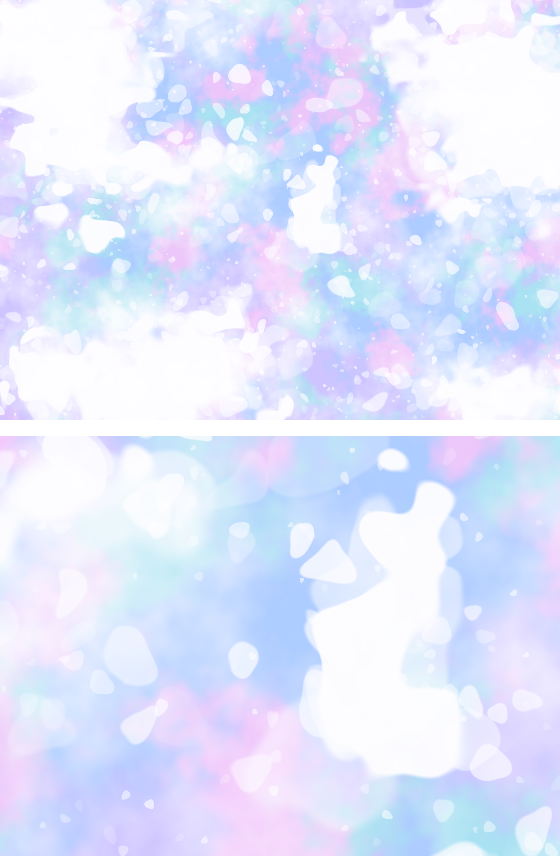
Top, the full canvas; bottom, a detail of the centre.
Reproduce this background procedurally as a WebGL 2 fragment shader.

```glsl
#version 300 es
precision highp float;

uniform vec2 u_resolution;
out vec4 fragColor;

const vec3 WHITE = vec3(0.995, 0.993, 1.0);
const vec3 LAVENDER = vec3(0.81, 0.77, 1.0);
const vec3 BLUE = vec3(0.68, 0.80, 1.0);
const vec3 CYAN = vec3(0.66, 0.90, 0.94);
const vec3 PINK = vec3(0.97, 0.77, 0.98);

const float HAZE = 0.28;
const float HAZE_CONTRAST = 1.7;
const float CLOUD_LEVEL = 0.62;
const float CLOUD_ROUGHNESS = 2.2;
const vec2 CLEARING = vec2(0.74, 0.78);
const vec2 CLEARING_SIZE = vec2(0.28, 0.24);

// Cloud banks: centre, radii
const int BANKS = 9;
const vec4 BANK[BANKS] = vec4[BANKS](
    vec4(1.15, 0.82, 0.20, 0.23), vec4(1.28, 0.67, 0.15, 0.15),
    vec4(0.10, 0.93, 0.28, 0.15), vec4(0.20, 0.67, 0.13, 0.20),
    vec4(0.42, 0.08, 0.23, 0.16), vec4(1.18, 0.05, 0.20, 0.08),
    vec4(0.75, 0.50, 0.05, 0.12), vec4(0.50, 0.62, 0.15, 0.05),
    vec4(0.10, 0.10, 0.08, 0.08));

float hash(vec2 p) {
    return fract(sin(dot(p, vec2(127.1, 311.7))) * 43758.5453);
}

float noise(vec2 p) {
    vec2 i = floor(p), f = fract(p);
    f = f * f * (3.0 - 2.0 * f);
    return mix(mix(hash(i), hash(i + vec2(1, 0)), f.x),
               mix(hash(i + vec2(0, 1)), hash(i + vec2(1, 1)), f.x), f.y);
}

float fbm(vec2 p) {
    float sum = 0.0, gain = 0.43;
    for (int i = 0; i < 5; i++) {
        sum += gain * noise(p);
        p = mat2(1.6, 1.2, -1.2, 1.6) * p + 7.3;
        gain *= 0.6;
    }
    return sum;
}

float bump(vec2 p, vec2 centre, vec2 size) {
    vec2 d = (p - centre) / size;
    return exp(-dot(d, d));
}

float bankCover(vec2 p) {
    float sum = 0.0;
    for (int i = 0; i < BANKS; i++) sum += bump(p, BANK[i].xy, BANK[i].zw);
    return sum;
}

// Opacity of a layer of wobbly translucent petals, denser around the banks
float petals(vec2 p, float scale, float density, float seed) {
    vec2 g = p * scale + seed;
    float clear = 1.0;
    for (int y = -1; y <= 1; y++)
    for (int x = -1; x <= 1; x++) {
        vec2 cell = floor(g) + vec2(x, y);
        if (hash(cell + 15.3) > 1.8 * density) continue;
        vec2 centre = cell + 0.15 + 0.7 * vec2(hash(cell + 3.1), hash(cell + 8.7));
        float crowd = density * (0.6 + min(1.2, 1.5 * bankCover((centre - seed) / scale)));
        if (hash(cell + 15.3) > crowd) continue;
        float turn = 6.2832 * hash(cell + 21.9);
        float c = cos(turn), s = sin(turn);
        vec2 q = mat2(c, s, -s, c) * (g - centre);
        q.y *= mix(1.0, 1.7, hash(cell + 27.4));
        float angle = atan(q.y, q.x);
        float radius = mix(0.2, 0.5, hash(cell + 33.8));
        radius *= 1.0 + 0.11 * sin(3.0 * angle + turn) + 0.06 * sin(2.0 * angle - turn);
        float soft = mix(0.015, 0.06, hash(cell + 39.2));
        float shape = smoothstep(soft, -soft, length(q) - radius);
        clear *= 1.0 - shape * mix(0.2, 0.95, hash(cell + 45.6));
    }
    return 1.0 - clear;
}

void main() {
    vec2 p = gl_FragCoord.xy / u_resolution.y;
    float cover = bankCover(p);
    float clearing = bump(p, CLEARING, CLEARING_SIZE);

    // Watercolour tints
    vec3 color = mix(LAVENDER, BLUE, smoothstep(0.46, 0.64, fbm(p * 4.5 + 4.0) + 0.13 * clearing));
    color = mix(color, CYAN, 0.85 * smoothstep(0.54, 0.70, fbm(p * 7.0 + 31.0) + 0.03 * clearing));
    color = mix(color, PINK, 0.85 * smoothstep(0.53, 0.69, fbm(p * 7.5 + 57.0)));

    // Pale haze
    float haze = HAZE + HAZE_CONTRAST * (fbm(p * 8.0 + 83.0) - 0.5) + 0.35 * cover - 0.25 * clearing;
    color = mix(color, WHITE, clamp(haze, 0.0, 0.95));

    // Petals, bokeh and specks
    vec2 bend = vec2(noise(p * 22.0), noise(p * 22.0 + 40.0)) - 0.5;
    vec2 q = p + 0.024 * bend;
    color = mix(color, WHITE, 0.5 * petals(q, 8.0, 0.40, 11.0));
    color = mix(color, WHITE, 0.85 * petals(q, 15.0, 0.38, 23.0));
    color = mix(color, WHITE, 0.85 * petals(q, 26.0, 0.26, 37.0));
    color = mix(color, WHITE, 0.7 * petals(p, 48.0, 0.12, 67.0));
    color = mix(color, WHITE, 0.7 * petals(p, 100.0, 0.06, 51.0));

    // Cloud banks: torn veil and dense body, each with its own lobes
    float lobes = 0.5 * noise(q * 14.0 + 5.0) + 0.5 * noise(q * 29.0 + 9.0) - 0.5;
    float tears = 0.5 * noise(q * 11.0 + 25.0) + 0.5 * noise(q * 24.0 + 49.0) - 0.5;
    float rough = CLOUD_ROUGHNESS * mix(0.55, 1.0, smoothstep(0.0, 0.4, cover));
    rough *= 1.0 - 0.6 * smoothstep(0.7, 1.1, cover);
    float edge = mix(0.05, 0.28, smoothstep(0.4, 0.75, noise(p * 7.0 + 70.0)));
    float veil = smoothstep(-edge, edge, cover + rough * tears - CLOUD_LEVEL + 0.12);
    float body = smoothstep(-edge, edge, cover + rough * lobes - CLOUD_LEVEL);
    color = mix(color, WHITE, 0.5 * veil);
    color = mix(color, WHITE, 0.95 * body);

    fragColor = vec4(color, 1.0);
}
```
